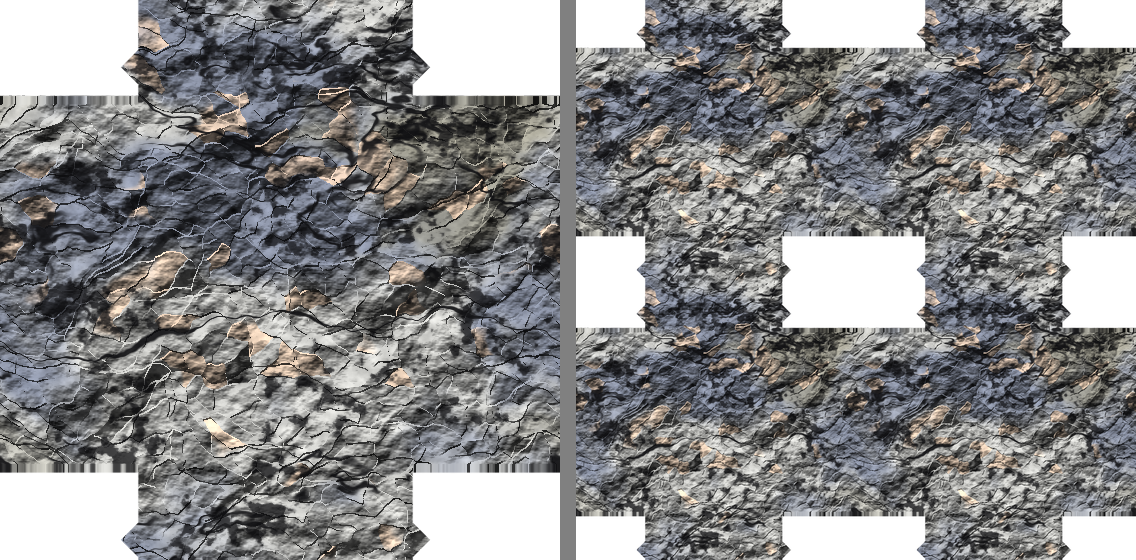
Left, the tile; right, the same tile 2 across and 2 down.
Write a WebGL 2 fragment shader that draws this texture.

```glsl
#version 300 es
precision highp float;
// Fractured blue-grey rock with tan chips, laid out as a cross on white.
// A wrapping height field of tilted facets and noise is lit from above;
// cracks and pits darken it, and a distance function cuts the white corners.
uniform vec2 u_resolution;
out vec4 outColor;

const float TAU = 6.2831853;
const vec3 BLUE_ROCK = vec3(0.37, 0.39, 0.44);
const vec3 GREY_ROCK = vec3(0.55, 0.55, 0.54);
const vec3 OLIVE_ROCK = vec3(0.42, 0.41, 0.36);
const vec3 TAN_ROCK = vec3(0.68, 0.59, 0.51);
const vec3 CRACK = vec3(0.06, 0.06, 0.07);
const vec2 LIGHT_STEP = vec2(-0.0012, 0.0026);
const float RELIEF = 0.062;
const vec2 BIG_FACETS = vec2(7.0, 9.0);
const vec2 SMALL_FACETS = vec2(21.0, 28.0);
const vec2 GAP_CENTER = vec2(0.992, 0.9925);   // white corners, joined by wrapping
const vec2 GAP_HALF = vec2(0.255, 0.1635);
const float NOTCH_SIZE = 0.031;
const float STREAK_HEIGHT = 0.015;

vec2 hash2(vec2 c) {
  return fract(sin(vec2(dot(c, vec2(127.1, 311.7)), dot(c, vec2(269.5, 183.3)))) * 43758.5453);
}

// Value noise that wraps over the unit square
float noise(vec2 p, vec2 period) {
  p *= period;
  vec2 c = floor(p), f = fract(p);
  f = f * f * (3.0 - 2.0 * f);
  vec2 salt = period * 0.37;
  float a = hash2(mod(c, period) + salt).x;
  float b = hash2(mod(c + vec2(1, 0), period) + salt).x;
  float d = hash2(mod(c + vec2(0, 1), period) + salt).x;
  float e = hash2(mod(c + vec2(1, 1), period) + salt).x;
  return mix(mix(a, b, f.x), mix(d, e, f.x), f.y);
}

float fbm(vec2 p, vec2 period, int octaves) {
  float sum = 0.0, amp = 0.5, total = 0.0;
  for (int i = 0; i < octaves; i++) {
    sum += amp * noise(p, period);
    total += amp;
    amp *= 0.5;
    period *= 2.0;
  }
  return sum / total;
}

// Wrapping cells: x = height of a tilted plane, y = random cell value
vec2 facet(vec2 p, vec2 period) {
  p *= period;
  vec2 c = floor(p), result = vec2(0);
  float nearest = 9.0;
  for (int j = -1; j <= 1; j++)
    for (int i = -1; i <= 1; i++) {
      vec2 cell = c + vec2(i, j);
      vec2 id = mod(cell, period);
      vec2 r = p - cell - hash2(id);
      float d = dot(r, r);
      if (d < nearest) {
        nearest = d;
        vec2 tilt = hash2(id + 57.0) - 0.5;
        result = vec2(dot(r, tilt), hash2(id + 91.0).x);
      }
    }
  return result;
}

vec2 warp(vec2 p) {
  vec2 bend = vec2(fbm(p, vec2(5, 7), 5), fbm(p + 0.37, vec2(6, 5), 5)) - 0.5;
  return p + 0.13 * bend;
}

float height(vec2 p) {
  vec2 w = warp(p);
  float shards = fbm(vec2(w.x, w.y - w.x), vec2(7, 16), 3);
  return 1.1 * facet(w, BIG_FACETS).x + 0.35 * facet(w, SMALL_FACETS).x
       + 0.8 * fbm(p, vec2(9, 13), 6) + 0.35 * shards;
}

vec3 rock(vec2 p) {
  vec2 w = warp(p);
  float lower = 0.5 + 0.5 * cos(TAU * (p.y - 0.22));
  float grain = fbm(p, vec2(48, 56), 4);
  float patches = fbm(w, vec2(4, 5), 5);

  // Stone colours: pale below, olive and tan above
  vec3 col = mix(BLUE_ROCK, GREY_ROCK, smoothstep(0.36, 0.62, patches + 0.14 * (lower - 0.4)));
  float olive = smoothstep(0.54, 0.64, fbm(w + 0.61, vec2(3, 4), 5));
  col = mix(col, OLIVE_ROCK, 0.75 * olive * (1.0 - 0.6 * lower));
  float chip = facet(w, SMALL_FACETS).y + 0.9 * (fbm(w + 0.23, vec2(5, 6), 4) - 0.5);
  col = mix(col, TAN_ROCK, 0.8 * smoothstep(0.86, 0.92, chip - 0.14 * lower));

  // Relief
  float slope = (height(p) - height(p + LIGHT_STEP)) / length(LIGHT_STEP);
  col *= 1.0 + RELIEF * clamp(slope, -11.0, 8.0) + 0.7 * (grain - 0.5);

  // Cracks, pits and the long ledge
  float vein = abs(fbm(w, vec2(4, 9), 5) - 0.5);
  float broken = smoothstep(0.48, 0.6, fbm(p + 0.71, vec2(7, 8), 4));
  float dark = broken * (1.0 - smoothstep(0.004, 0.022, vein));
  dark = max(dark, 0.8 * smoothstep(0.64, 0.72, 0.5 * (1.0 - grain) + 0.5 * fbm(p + 0.13, vec2(8, 10), 4) + 0.06));
  float ledge = abs(w.y - 0.41 - 0.03 * sin(TAU * (p.x - 0.38)));
  float ledgeWidth = 0.009 * smoothstep(0.3, 0.65, noise(p, vec2(11, 7)));
  dark = max(dark, 1.0 - smoothstep(ledgeWidth * 0.5, ledgeWidth + 0.002, ledge));
  return mix(col, CRACK, 0.9 * dark);
}

void main() {
  vec2 p = gl_FragCoord.xy / u_resolution;
  float pixel = 1.0 / min(u_resolution.x, u_resolution.y);

  // White gap with diamond notches at its ends
  vec2 d = p - GAP_CENTER;
  d -= round(d);
  vec2 edge = abs(d) - GAP_HALF;
  float notch = abs(edge.x) + abs(abs(d.y + 0.0345) - 0.078) - NOTCH_SIZE;
  float gap = max(max(edge.x, edge.y), -notch);

  // Stretched rows where the side arms end
  if (edge.x < 0.0 && edge.y > 0.0 && edge.y < STREAK_HEIGHT)
    p.y += sign(d.y) * (STREAK_HEIGHT - edge.y);

  vec3 col = clamp(rock(p), 0.0, 1.0);
  outColor = vec4(mix(vec3(1), col, smoothstep(-pixel, pixel, gap)), 1.0);
}
```
